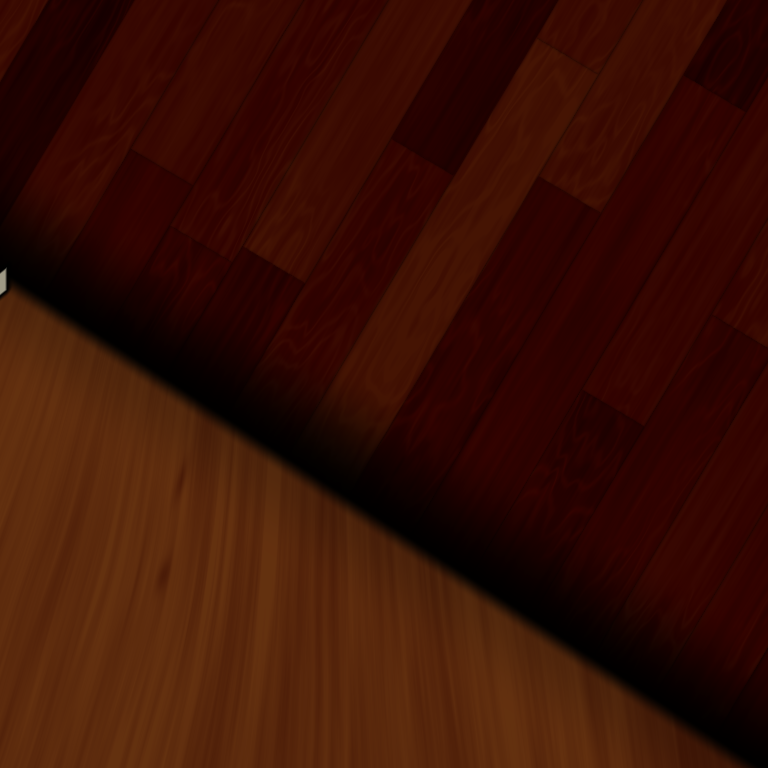
Write a Shadertoy shader that draws this texture.

```glsl
const float LANE_WIDTH = 0.095;
const float LANE_START = 0.02;

// Per lane: joint position, tone below it, tone above it
const vec3 LANES[15] = vec3[15](
    vec3(0.50, 0.70, 0.70), vec3(0.50, 0.20, 0.20), vec3(0.50, 0.70, 0.66),
    vec3(0.78, 0.48, 0.60), vec3(0.72, 0.38, 0.58), vec3(0.745, 0.32, 0.74),
    vec3(0.965, 0.56, 0.26), vec3(1.174, 0.88, 0.76), vec3(1.02, 0.42, 0.80),
    vec3(1.23, 0.48, 0.26), vec3(0.81, 0.34, 0.54), vec3(0.98, 0.46, 0.60),
    vec3(0.45, 0.46, 0.52), vec3(0.30, 0.46, 0.46), vec3(0.20, 0.12, 0.30));

float hash(vec2 p) {
    vec3 q = fract(vec3(p.xyx) * 0.1031);
    q += dot(q, q.yzx + 33.33);
    return fract((q.x + q.y) * q.z);
}

float noise(vec2 p) {
    vec2 i = floor(p), f = fract(p);
    f = f * f * (3.0 - 2.0 * f);
    return mix(mix(hash(i), hash(i + vec2(1, 0)), f.x),
               mix(hash(i + vec2(0, 1)), hash(i + vec2(1, 1)), f.x), f.y);
}

float fbm(vec2 p) {
    float sum = 0.0, amp = 0.5;
    for (int k = 0; k < 4; k++) {
        sum += amp * noise(p);
        p = p * 2.03 + 17.3;
        amp *= 0.5;
    }
    return sum;
}

vec3 laneInfo(float lane) {
    return LANES[int(clamp(lane + 6.0, 0.0, 14.0))];
}

float laneTone(float lane, float along) {
    vec3 info = laneInfo(lane);
    return mix(info.y, info.z, smoothstep(-0.002, 0.002, along - info.x));
}

vec3 redWood(float tone) {
    vec3 low = mix(vec3(0.08, 0.0, 0.0), vec3(0.195, 0.009, 0.0), clamp(tone * 2.0, 0.0, 1.0));
    return mix(low, vec3(0.27, 0.08, 0.012), clamp(tone * 2.0 - 1.0, 0.0, 1.0));
}

// Diagonal red planks with staggered joints
vec3 plankFloor(vec2 p) {
    float across = dot(p, vec2(0.86, -0.51));
    float along = dot(p, vec2(0.51, 0.86));
    float x = (across - LANE_START) / LANE_WIDTH;
    float lane = floor(x);
    float left = floor(x - 0.5);
    float tone = mix(laneTone(left, along), laneTone(left + 1.0, along),
                     smoothstep(0.475, 0.525, x - 0.5 - left));

    // Each board gets its own curved rings and straight fibres
    float joint = laneInfo(lane).x;
    float seed = lane * 7.3 + step(joint, along) * 31.7 + 60.0;
    float field = fbm(vec2(across * 16.0 + seed, along * 3.5 + seed));
    float rings = 0.5 + 0.5 * sin(field * 65.0 + across * 90.0);
    float figure = smoothstep(0.3, 0.65, noise(vec2(across * 9.0 + seed, along * 4.0)));
    float fibre = fbm(vec2(across * 130.0 + 90.0, along * 6.0 + seed));
    tone += (pow(rings, 3.0) - 0.3) * 0.16 * figure;
    tone += (fibre - 0.47) * 0.35 + (field - 0.47) * 0.25;

    float side = abs(x - floor(x + 0.5)) * LANE_WIDTH;
    float seam = max(exp(-side / 0.0016), 0.8 * exp(-abs(along - joint) / 0.0015));
    return redWood(tone) * (1.0 - 0.35 * seam);
}

float darkFleck(vec2 p, vec2 center, vec2 radius) {
    vec2 q = p - center;
    q.x -= q.y * 0.26;
    return exp(-dot(q / radius, q / radius));
}

// Lighter board whose grain fans out from left to right
vec3 lightBoard(vec2 p) {
    float lean = mix(0.36, -0.12, smoothstep(0.0, 0.65, p.x));
    float grain = p.x - p.y * lean + 0.012 * (noise(p * vec2(5.0, 4.0)) - 0.5);
    float broad = fbm(vec2(grain * 22.0 + 5.0, p.y * 1.6));
    float fine = fbm(vec2(grain * 110.0 + 20.0, p.y * 3.5));
    float tone = 0.88 + (broad - 0.47) * 0.75 + (fine - 0.47) * 0.65;
    tone -= 0.25 * smoothstep(0.45, 1.0, p.x);
    tone -= 0.30 * exp(-abs(p.x - 0.413 - 0.02 * p.y) / 0.006);
    tone -= 0.55 * darkFleck(p, vec2(0.236, 0.375), vec2(0.006, 0.03));
    tone -= 0.55 * darkFleck(p, vec2(0.212, 0.250), vec2(0.007, 0.022));
    return mix(vec3(0.23, 0.055, 0.008), vec3(0.375, 0.178, 0.055), clamp(tone, 0.0, 1.1));
}

float boxDistance(vec2 p, vec2 halfSize) {
    vec2 q = abs(p) - halfSize;
    return length(max(q, 0.0)) + min(max(q.x, q.y), 0.0);
}

void mainImage(out vec4 fragColor, in vec2 fragCoord) {
    vec2 p = fragCoord / iResolution.xy;
    float edge = (p.y - 0.648 + 0.655 * p.x) * 0.8365;

    // Contact shadow spreads wide over the planks, thin over the board
    float spread = 0.13 + 0.03 * noise(p * 5.0);
    float plankLight = smoothstep(-0.01, spread, edge);
    float boardLight = smoothstep(0.004, -0.022, edge) * mix(0.82, 1.0, smoothstep(0.0, -0.12, edge));
    vec3 planks = plankFloor(p) * plankLight;
    vec3 board = lightBoard(p) * boardLight;
    vec3 color = mix(board, planks, smoothstep(-0.003, 0.006, edge));

    // Small pale glint with a dark rim at the left border
    vec2 q = p - vec2(0.0, 0.630);
    q.y -= q.x * 0.8;
    float glint = boxDistance(q, vec2(0.008, 0.014));
    color *= smoothstep(0.001, 0.010, glint);
    color = mix(color, vec3(0.62, 0.60, 0.52), smoothstep(0.002, -0.002, glint));

    fragColor = vec4(color, 1.0);
}
```
